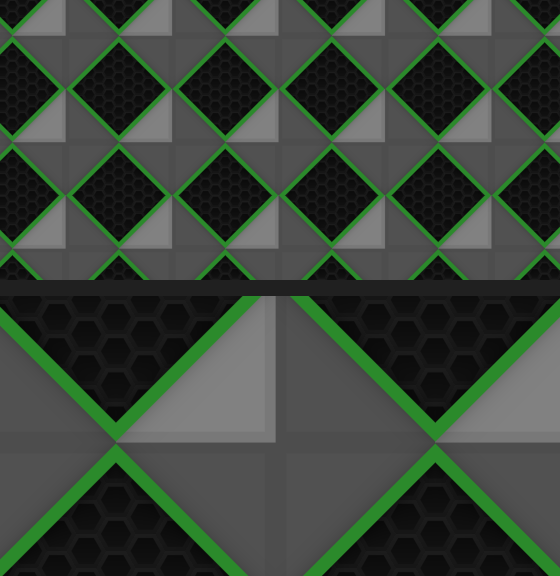
Top, the full canvas; bottom, a detail of the centre.
Write a Shadertoy shader that draws this pattern.

```glsl
// Rows of green-framed diamonds over bevelled grey tiles, one lit corner per tile.
// Each diamond is an L1 distance in a repeated square cell, filled with a
// honeycomb mesh; the tile seams and soft frame shadow shade the grey corners.

const vec3 FRAME_GREEN = vec3(0.17, 0.54, 0.17);

// Soft step from 0 to 1 as x passes zero, about one pixel wide.
float coverage(float x, float pixel) {
    return smoothstep(-pixel, pixel, x);
}

// Offset from the nearest centre of a flat-topped hexagon grid of unit pitch.
vec2 hexOffset(vec2 p) {
    vec2 size = vec2(sqrt(3.0), 1.0);
    vec2 a = mod(p + 0.5 * size, size) - 0.5 * size;
    vec2 b = mod(p, size) - 0.5 * size;
    return dot(a, a) < dot(b, b) ? a : b;
}

// Dark honeycomb: recessed holes between slightly raised walls.
vec3 honeycomb(vec2 p, float pixel) {
    const float pitch = 0.107;
    vec2 h = hexOffset(p / pitch);
    vec2 s = abs(h);
    float edge = 0.5 - max(s.y, dot(s, vec2(0.866, 0.5)));
    float hole = coverage(edge - 0.12, pixel / pitch);
    float floorShade = 0.055 - 0.03 * h.y;
    float wallShade = 0.098 + 0.025 * h.y;
    return vec3(mix(wallShade, floorShade, hole));
}

// Grey corners around a tile joint, with the upper left one lit.
vec3 greyTiles(vec2 corner, float frameDistance, float pixel) {
    float lit = coverage(-corner.x, pixel) * coverage(corner.y, pixel);
    float seam = min(abs(corner.x), abs(corner.y));
    float rim = 1.0 - coverage(seam - 0.034, pixel);
    float shade = mix(0.318, 0.505, lit) - rim * mix(0.016, 0.035, lit);
    shade *= 1.0 - 0.14 * exp(-max(frameDistance, 0.0) / 0.025);
    return vec3(shade);
}

void mainImage(out vec4 fragColor, in vec2 fragCoord) {
    // One unit is one tile; whole-number positions are diamond centres.
    vec2 p = (fragCoord / iResolution.y * 384.0 - vec2(17.0, 116.0)) / 146.0;
    float pixel = 384.0 / 146.0 / iResolution.y * 0.75;

    vec2 cell = fract(p + 0.5) - 0.5;
    vec2 corner = fract(p) - 0.5;
    float diamond = (abs(cell.x) + abs(cell.y) - 0.497) * 0.7071;

    // Layers from the tiles up to the mesh
    vec3 color = greyTiles(corner, diamond, pixel);
    color = mix(color, FRAME_GREEN, coverage(-diamond, pixel));

    float inside = -diamond - 0.042;
    vec3 mesh = honeycomb(cell, pixel);
    mesh *= 1.0 - 0.35 * exp(-max(inside, 0.0) / 0.025);
    color = mix(color, mesh, coverage(inside, pixel));

    fragColor = vec4(color, 1.0);
}
```
